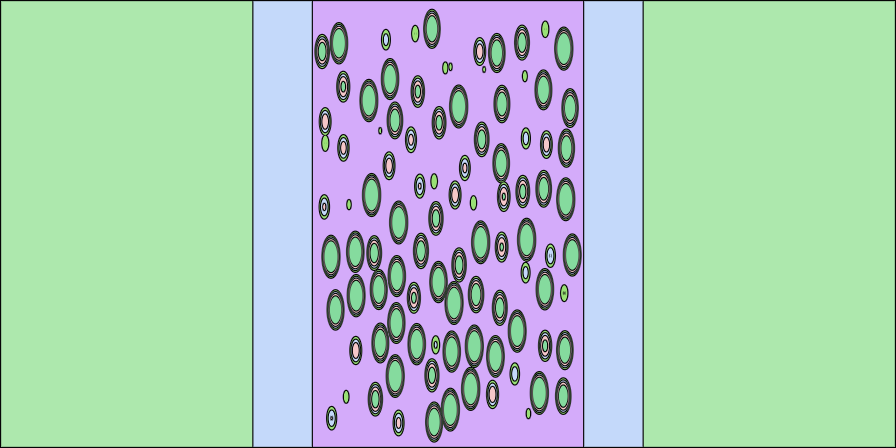
This pattern is drawn by a WebGL 1 fragment shader. Its source:

```glsl
precision highp float;

uniform vec2 u_resolution;

// Lengths are fractions of the canvas height
const float LINE_WIDTH = 0.0026;
const float CORE_HALF = 0.3028;
const float BLUE_HALF = 0.4356;
const vec2 GRAIN_RADII = vec2(0.0208, 0.048);
const vec2 CELL = GRAIN_RADII * 2.32;
const vec4 SHELLS = vec4(1.0, 0.92, 0.84, 0.74);

const vec3 INK = vec3(0.02);
const vec3 PALE_GREEN = vec3(0.68, 0.91, 0.68);
const vec3 PALE_BLUE = vec3(0.77, 0.85, 0.98);
const vec3 LILAC = vec3(0.83, 0.67, 0.98);
const vec3 RIM_GREEN = vec3(0.60, 0.88, 0.46);
const vec3 PINK = vec3(0.96, 0.78, 0.79);
const vec3 GRAIN_GREEN = vec3(0.52, 0.86, 0.62);

vec2 hash22(vec2 p) {
  vec3 q = fract(p.xyx * vec3(0.1031, 0.1030, 0.0973));
  q += dot(q, q.yzx + 33.33);
  return fract((q.xx + q.yz) * q.zy);
}

float cornerSlope(vec2 cell, vec2 offset) {
  return dot(hash22(cell + 57.0) * 2.0 - 1.0, offset);
}

float gradientNoise(vec2 p) {
  vec2 i = floor(p);
  vec2 f = fract(p);
  vec2 u = f * f * (3.0 - 2.0 * f);
  vec2 e = vec2(1.0, 0.0);
  float low = mix(cornerSlope(i, f), cornerSlope(i + e.xy, f - e.xy), u.x);
  float high = mix(cornerSlope(i + e.yx, f - e.yx), cornerSlope(i + e.xx, f - e.xx), u.x);
  return mix(low, high, u.y);
}

// Antialiased fill where the signed distance is negative
float fill(float d, float pixel) {
  return clamp(0.5 - d / pixel, 0.0, 1.0);
}

// Antialiased line that fades once it is thinner than a pixel
float stroke(float d, float width, float pixel) {
  float reach = 0.5 * max(width, pixel) - abs(d);
  return clamp(0.5 + reach / pixel, 0.0, 1.0) * min(1.0, width / pixel);
}

// Offset to the nearest grain in radii; z is the height of the slice through it
vec3 nearestGrain(vec2 p, vec2 radii, vec2 cellSize) {
  vec3 nearest = vec3(3.0, 0.0, 0.0);
  vec2 q = p / cellSize;
  for (int i = -2; i <= 2; i++) {
    float column = floor(q.x) + float(i);
    float shift = hash22(vec2(column + 40.0, 7.0)).x;
    for (int j = -1; j <= 1; j++) {
      vec2 id = vec2(column, floor(q.y - shift) + float(j));
      vec2 rnd = hash22(id + 83.0);
      float slice = pow(rnd.x, 0.8);
      float size = sqrt(1.0 - slice * slice);
      vec2 jitter = (hash22(id + 191.0) * 2.0 - 1.0) * (0.54 - 0.43 * size);
      vec2 center = id + vec2(0.5, 0.5 + shift) + jitter;
      center.x += 0.9 * gradientNoise(id * vec2(0.15, 0.45) + 11.3);
      center *= cellSize;

      // Whole grains stay inside the central band
      bool inside = abs(center.x) < CORE_HALF - radii.x
        && abs(center.y - 0.5) < 0.5 - radii.y;
      vec3 offset = vec3((p - center) / radii, slice);
      if (inside && rnd.y > 0.04 && dot(offset, offset) < dot(nearest, nearest)) {
        nearest = offset;
      }
    }
  }
  return nearest;
}

// Nested shells: rgb is the colour, a is the amount of ink
vec4 paintGrain(vec3 grain, vec3 ground, vec2 radii, float pixel) {
  float rho = length(grain);
  float slope = max(length(grain.xy / radii) / rho, 0.001);
  vec4 d = (rho - SHELLS) / slope;
  float width = min(LINE_WIDTH, 0.06 / slope);
  vec3 color = mix(ground, RIM_GREEN, fill(d.x, pixel));
  color = mix(color, PALE_BLUE, fill(d.y, pixel));
  color = mix(color, PINK, fill(d.z, pixel));
  color = mix(color, GRAIN_GREEN, fill(d.w, pixel));
  float ink = stroke(d.x, width, pixel) + stroke(d.y, width, pixel)
    + stroke(d.z, width, pixel) + stroke(d.w, width, pixel);
  return vec4(color, min(ink, 1.0));
}

void main() {
  float pixel = 1.0 / u_resolution.y;
  vec2 p = gl_FragCoord.xy * pixel;
  float halfWidth = 0.5 * u_resolution.x * pixel;
  p.x -= halfWidth;
  float side = abs(p.x);

  // Vertical bands, mirrored about the centre
  vec3 color = mix(PALE_GREEN, PALE_BLUE, fill(side - BLUE_HALF, pixel));
  color = mix(color, LILAC, fill(side - CORE_HALF, pixel));
  vec4 grain = paintGrain(nearestGrain(p, GRAIN_RADII, CELL), LILAC, GRAIN_RADII, pixel);
  color = mix(color, grain.rgb, fill(side - CORE_HALF, pixel));
  float ink = grain.a * fill(side - CORE_HALF, pixel);

  // Band outlines and frame
  float edge = min(halfWidth - side, 0.5 - abs(p.y - 0.5)) - 0.5 * LINE_WIDTH;
  ink = max(ink, stroke(side - CORE_HALF, LINE_WIDTH, pixel));
  ink = max(ink, stroke(side - BLUE_HALF, LINE_WIDTH, pixel));
  ink = max(ink, stroke(edge, LINE_WIDTH, pixel));
  gl_FragColor = vec4(mix(color, INK, ink), 1.0);
}
```
